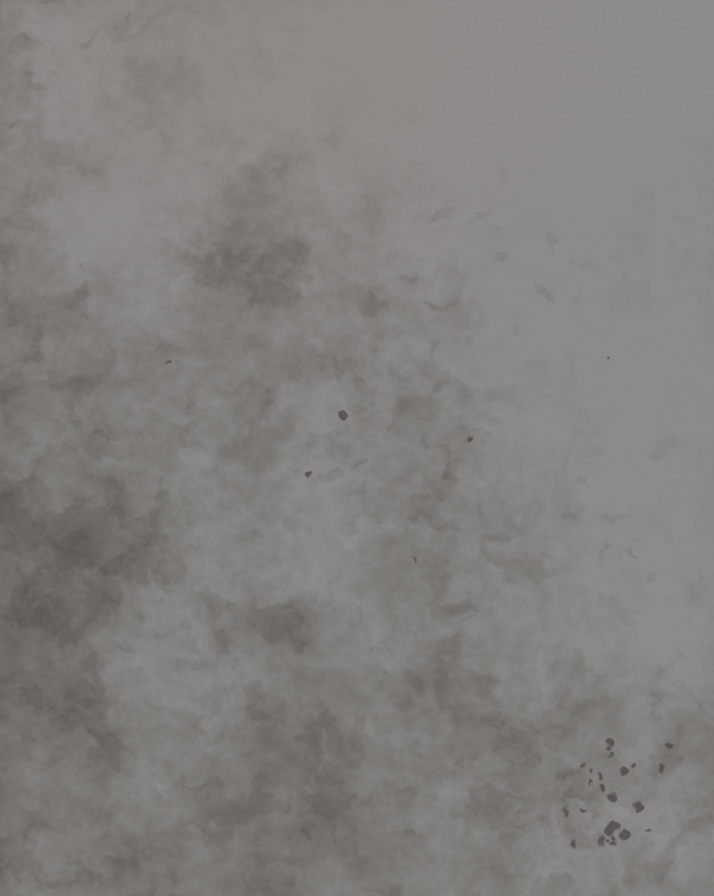
Give the GLSL for this texture, as a Shadertoy shader.

```glsl
// Weathered grey plaster: dark stains gather at the lower left and thin out
// towards a clean upper right. Layered gradient noise frays a coverage field;
// ragged blotches, pale veins, faint flecks and small dark chips lie over it.

const vec3 CLEAN_PLASTER = vec3(0.555, 0.549, 0.542);
const vec3 DARK_STAIN = vec3(0.385, 0.373, 0.353);
const vec3 WARM_TINT = vec3(0.004, -0.002, -0.004);
const vec3 CHIP_COLOR = vec3(0.31, 0.29, 0.28);
const float MEAN_STAIN = 0.26;

vec2 hash2(vec2 cell) {
    vec3 q = fract(cell.xyx * vec3(0.1031, 0.1030, 0.0973));
    q += dot(q, q.yzx + 33.33);
    return fract((q.xx + q.yz) * q.zy);
}

vec2 gradientAt(vec2 cell) {
    float angle = 6.2832 * hash2(cell).x;
    return vec2(cos(angle), sin(angle));
}

// Gradient noise, roughly -0.7 to 0.7
float gradientNoise(vec2 p) {
    vec2 i = floor(p), f = fract(p);
    vec2 u = f * f * f * (f * (f * 6.0 - 15.0) + 10.0);
    vec2 e = vec2(1.0, 0.0);
    float a = dot(gradientAt(i), f);
    float b = dot(gradientAt(i + e.xy), f - e.xy);
    float c = dot(gradientAt(i + e.yx), f - e.yx);
    float d = dot(gradientAt(i + e.xx), f - e.xx);
    return mix(mix(a, b, u.x), mix(c, d, u.x), u.y);
}

float fbm(vec2 p, int octaves, float gain) {
    float sum = 0.0, amplitude = 1.0;
    for (int i = 0; i < octaves; i++) {
        sum += amplitude * gradientNoise(p);
        p = mat2(1.6, 1.2, -1.2, 1.6) * p + 17.3;
        amplitude *= gain;
    }
    return sum;
}

float softSpot(vec2 p, vec2 center, vec2 radius) {
    vec2 d = (p - center) / radius;
    return exp(-dot(d, d));
}

// Broad layout of the stains before they are frayed
float stainCoverage(vec2 p) {
    float c = 0.55 - 0.43 * p.x - 0.34 * p.y;
    c += 0.34 * softSpot(p, vec2(0.08, 0.38), vec2(0.11, 0.15));
    c += 0.25 * softSpot(p, vec2(0.31, 0.65), vec2(0.14, 0.12));
    c += 0.20 * softSpot(p, vec2(0.49, 0.38), vec2(0.07, 0.17));
    c += 0.14 * softSpot(p, vec2(0.33, 0.14), vec2(0.17, 0.10));
    c += 0.16 * softSpot(p, vec2(0.78, 0.75), vec2(0.10, 0.12));
    c += 0.14 * softSpot(p, vec2(0.72, 0.12), vec2(0.18, 0.14));
    c -= 0.26 * softSpot(p, vec2(0.18, 0.27), vec2(0.06, 0.13));
    c -= 0.16 * softSpot(p, vec2(0.15, 0.70), vec2(0.06, 0.14));
    c -= 0.14 * softSpot(p, vec2(0.38, 0.44), vec2(0.08, 0.07));
    return c;
}

// Ragged chips scattered in a slanted ellipse; most are tiny
float chips(vec2 p, vec2 center, vec2 spread, float slant, int count, float size, float seed) {
    float mask = 0.0;
    vec2 ragged = p + 0.005 * vec2(gradientNoise(p * 110.0), gradientNoise(p * 110.0 + 40.0));
    for (int i = 0; i < count; i++) {
        vec2 r = hash2(vec2(float(i) * 7.0 + seed, seed));
        vec2 k = hash2(vec2(seed, float(i) * 5.0 + 3.0));
        vec2 offset = (r - 0.5) * spread;
        offset.x += slant * offset.y;
        float radius = size * mix(0.3, 1.0, k.x * k.x * k.x);
        vec2 d = (ragged - center - offset) * vec2(1.0, mix(0.6, 1.3, k.y));
        mask = max(mask, 1.0 - smoothstep(radius - 0.0018, radius + 0.0018, length(d)));
    }
    return mask;
}

void mainImage(out vec4 fragColor, in vec2 fragCoord) {
    vec2 p = fragCoord / iResolution.y;
    float width = iResolution.x / iResolution.y;

    // Stains: warped coverage, calmer where the plaster is clean
    vec2 warp = vec2(fbm(p * 11.0, 5, 0.65), fbm(p * 11.0 + 31.0, 5, 0.65));
    float coverage = stainCoverage(p + 0.04 * warp);
    float activity = mix(0.15, 1.0, smoothstep(0.0, 0.28, coverage));
    float clouds = fbm(p * 7.5 + 0.2 * warp + 5.0, 6, 0.65);
    float blotches = smoothstep(0.0, 0.5, fbm(p * 15.0 + 0.3 * warp + 23.0, 4, 0.6)) - 0.28;
    float mottle = fbm(p * vec2(40.0, 48.0) + 71.0, 3, 0.7);
    float stain = MEAN_STAIN + 1.38 * (coverage - MEAN_STAIN) - 0.02;
    stain += activity * (0.36 * clouds + 0.24 * blotches + 0.16 * mottle);

    // Faint grey flecks and pale curling veins
    float fleckZone = smoothstep(-0.1, 0.3, gradientNoise(p * 5.0 + 9.0));
    stain += 0.22 * fleckZone * smoothstep(0.22, 0.5, gradientNoise(p * vec2(42.0, 50.0) + warp));
    float vein = 1.0 - smoothstep(0.0, 0.13, abs(gradientNoise(p * 13.0 + 0.5 * warp)));
    stain -= 0.15 * vein * softSpot(p, vec2(0.63, 0.10), vec2(0.12, 0.10));

    // Darker borders and a soft floor at clean plaster
    float edge = min(min(p.x, width - p.x), 1.0 - p.y);
    stain += 0.10 * exp(-edge / 0.025);
    stain = 0.5 * (stain + sqrt(stain * stain + 0.006));
    vec3 color = mix(CLEAN_PLASTER, DARK_STAIN, min(stain, 1.1));
    color += WARM_TINT * softSpot(p, vec2(0.3, 0.95), vec2(0.35, 0.25));
    color += 0.006 * gradientNoise(p * 150.0);

    // Chips: one dense cluster and a few strays
    float cluster = chips(p, vec2(0.69, 0.115), vec2(0.11, 0.13), 0.35, 26, 0.008, 3.0);
    float strays = chips(p, vec2(0.42, 0.35), vec2(0.75, 0.60), 0.0, 6, 0.0045, 11.0);
    color = mix(color, CHIP_COLOR, 0.8 * max(cluster, strays));

    fragColor = vec4(color, 1.0);
}
```
